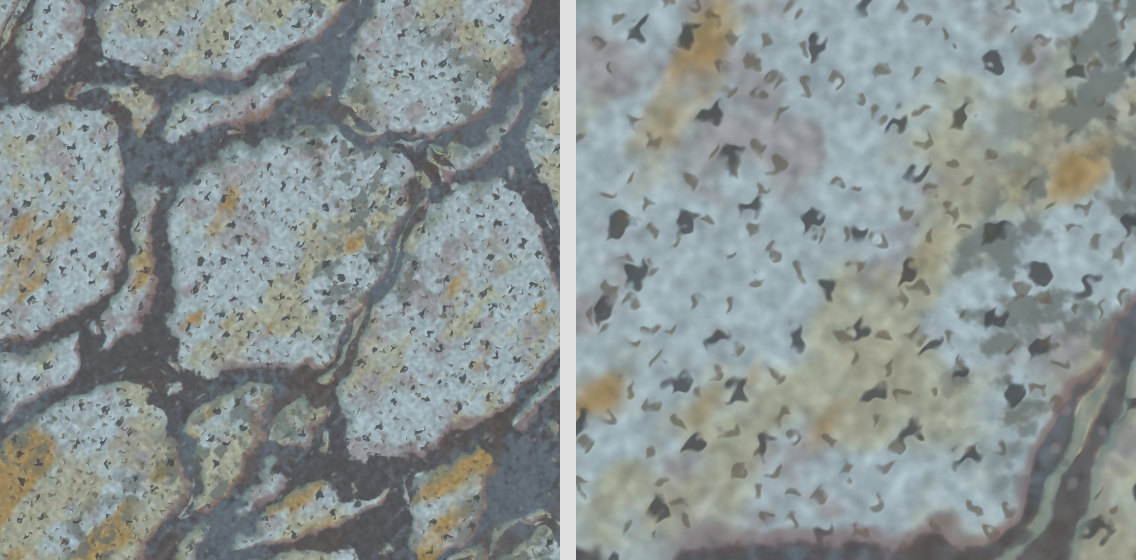
Left, the full canvas; right, a detail of the centre.
Give the GLSL for this texture, as a Shadertoy shader.

```glsl
#define TILT 0.90
#define GAP 0.028
#define WARP 0.10
#define RAGGED 0.036
#define SOFT 0.0032
#define GRAIN 0.20
#define PALE vec3(0.615, 0.685, 0.710)
#define ROSE vec3(0.560, 0.555, 0.565)
#define CREAM vec3(0.620, 0.620, 0.520)
#define OCHRE vec3(0.600, 0.490, 0.300)
#define SLATE vec3(0.375, 0.415, 0.450)
#define UMBER vec3(0.335, 0.340, 0.355)

float hash(vec2 p) {
    return fract(sin(dot(p, vec2(127.1, 311.7))) * 43758.5);
}

float noise(vec2 p) {
    vec2 i = floor(p), f = fract(p);
    f = f * f * (3.0 - 2.0 * f);
    return mix(mix(hash(i), hash(i + vec2(1, 0)), f.x),
               mix(hash(i + vec2(0, 1)), hash(i + vec2(1, 1)), f.x), f.y);
}

float fbm(vec2 p) {
    float sum = 0.0, amp = 0.533;
    for (int i = 0; i < 4; i++) {
        sum += amp * noise(p);
        p = mat2(1.6, 1.2, -1.2, 1.6) * p + 17.3;
        amp *= 0.5;
    }
    return sum;
}

mat2 rotation(float a) {
    return mat2(cos(a), -sin(a), sin(a), cos(a));
}

// Scattered pointed ovals: x = signed distance, y = random id
vec2 scatter(vec2 p, vec2 cell, vec2 radii, float share, float seed) {
    float nearest = 1.0, second = 1.0, id = 0.0;
    float row = floor(p.y / cell.y);
    for (int j = -1; j <= 1; j++) {
        float r = row + float(j);
        float shift = hash(vec2(r, seed));
        float column = floor(p.x / cell.x + shift);
        for (int i = -1; i <= 1; i++) {
            vec2 c = vec2(column + float(i), r);
            vec2 key = c + seed * 7.13;
            if (hash(key + 3.7) > share) continue;
            vec2 jitter = vec2(hash(key), hash(key + 5.3)) - 0.5;
            vec2 center = (c + 0.5 + 0.4 * jitter - vec2(shift, 0.0)) * cell;
            vec2 size = radii * (0.72 + 0.5 * vec2(hash(key + 8.1), hash(key + 2.9)));
            vec2 q = rotation(0.7 * (hash(key + 6.4) - 0.5)) * (p - center);
            q = pow(abs(q) / size, vec2(1.75));
            float d = (pow(q.x + q.y, 0.571) - 1.0) * size.y;
            if (d < nearest) {
                second = nearest;
                nearest = d;
                id = hash(key + 9.6);
            } else second = min(second, d);
        }
    }
    return vec2(max(nearest, nearest - second + min(GAP, radii.y)), id);
}

// Three sizes of stone, the smaller ones kept clear of the larger
vec2 stones(vec2 p) {
    vec2 s = scatter(p, vec2(0.58, 0.40), vec2(0.30, 0.175), 0.84, 1.0);
    vec2 m = scatter(p, vec2(0.29, 0.17), vec2(0.145, 0.068), 0.88, 2.0);
    m.x = max(m.x, GAP - s.x);
    if (m.x < s.x) s = m;
    vec2 chip = scatter(p, vec2(0.14, 0.075), vec2(0.055, 0.020), 0.6, 3.0);
    chip.x = max(chip.x, 0.7 * GAP - s.x);
    return chip.x < s.x ? chip : s;
}

void mainImage(out vec4 fragColor, in vec2 fragCoord) {
    vec2 uv = fragCoord / min(iResolution.x, iResolution.y);
    vec2 p = rotation(-TILT) * vec2(uv.x, -uv.y);
    p = rotation(TILT) * uv + 3.0;

    // Stone outline with a lumpy bend and a crumbly edge
    vec2 bend = WARP * (vec2(fbm(p * 6.0), fbm(p * 6.0 + 31.0)) - 0.5);
    vec2 side = rotation(TILT) * vec2(0.003, -0.003);
    vec2 s = stones(p + bend + side);
    float slope = (s.x - stones(p + bend - side).x) / 0.0085;
    float d = s.x + RAGGED * (fbm(p * 34.0) - 0.5);
    float inside = 1.0 - smoothstep(-SOFT, SOFT, d);

    float broad = fbm(p * 5.0 + 12.0);
    float blotch = fbm(p * vec2(12.0, 18.0) + 40.0);
    float fine = fbm(p * 85.0);
    float speck = noise(p * 170.0 + 9.0);

    // Mortar
    vec3 mortar = mix(UMBER, SLATE, smoothstep(0.36, 0.62, broad + 0.5 * (fine - 0.5)));
    mortar = mix(mortar, vec3(0.36, 0.33, 0.31), 0.6 * smoothstep(0.56, 0.74, blotch));
    mortar *= 1.0 + GRAIN * (fine - 0.5 + 0.5 * (speck - 0.5));
    float grit = scatter(p + 0.3 * bend, vec2(0.033, 0.027), vec2(0.0035, 0.0025), 0.3, 6.0).x;
    mortar = mix(mortar, ROSE, 0.45 * (1.0 - smoothstep(-0.001, 0.002, grit)));

    // Stone face: pale ground, rosy and cream clouds, ochre stains
    float warmth = hash(vec2(s.y, 4.0));
    vec3 face = mix(PALE, ROSE, 0.75 * smoothstep(0.50, 0.68, fbm(p * 24.0 + 70.0)));
    face = mix(face, CREAM, smoothstep(0.45, 0.65, blotch + 0.28 * (warmth - 0.5)) * 0.7);
    float stain = smoothstep(0.52, 0.68, fbm(p * vec2(7.0, 15.0) + 90.0) + 0.3 * (warmth - 0.65));
    face = mix(face, OCHRE, stain * 0.75);
    face *= 1.0 + 1.3 * GRAIN * (fine - 0.5 + 0.6 * (speck - 0.5));

    // Weathered patches and dark pits
    float weather = smoothstep(0.50, 0.66, broad + 0.22 * (s.y - 0.5));
    face = mix(face, vec3(0.40, 0.43, 0.42), 0.75 * weather * smoothstep(0.45, 0.62, fbm(p * 48.0 + 5.0)));
    vec2 pitPoint = p + 0.012 * (vec2(fine, speck) - 0.5);
    float pits = scatter(pitPoint, vec2(0.042, 0.031), vec2(0.0075, 0.0042), 0.5, 4.0).x;
    float pores = scatter(pitPoint, vec2(0.020, 0.016), vec2(0.0034, 0.0024), 0.5, 5.0).x;
    face = mix(face, vec3(0.25, 0.26, 0.27), 0.75 * (1.0 - smoothstep(-0.0015, 0.002, pits)));
    face = mix(face, vec3(0.38, 0.36, 0.32), 0.65 * (1.0 - smoothstep(-0.001, 0.002, pores)));

    // Greenish rim on the upper left, reddish rim on the lower right
    float rim = 1.0 - smoothstep(0.0, 0.011, abs(d + 0.003));
    vec3 color = mix(mortar, face, inside);
    color = mix(color, vec3(0.43, 0.50, 0.49), 0.6 * rim * smoothstep(0.1, 0.7, -slope));
    color = mix(color, vec3(0.46, 0.38, 0.38), 0.6 * rim * smoothstep(0.1, 0.7, slope));
    fragColor = vec4(color, 1.0);
}
```
